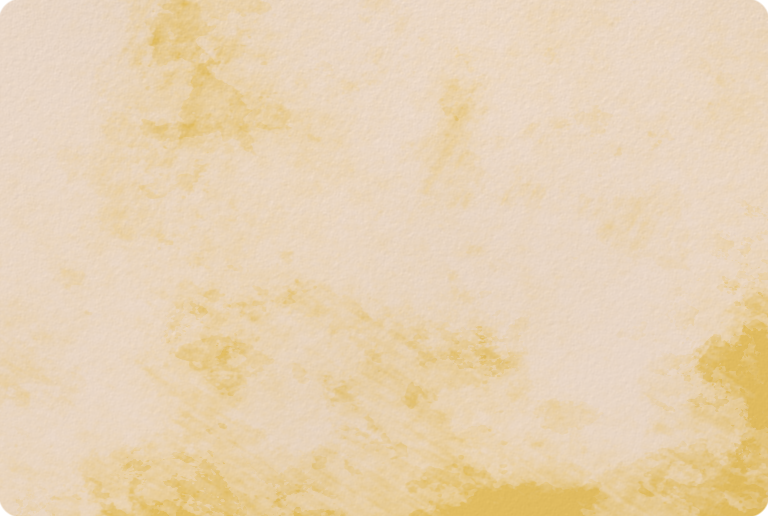
Reproduce this texture procedurally as a WebGL 2 fragment shader.

```glsl
#version 300 es
precision highp float;

uniform vec2 u_resolution;
out vec4 fragColor;

vec3 hash3(vec2 id) {
  vec3 q = fract(id.xyx * vec3(0.1031, 0.1030, 0.0973));
  q += dot(q, q.yxz + 33.33);
  return fract((q.xxy + q.yzz) * q.zyx);
}

// Cellular noise: one soft bump of random sign and strength per cell
float bumps(vec2 p) {
  vec2 cell = floor(p);
  float sum = 0.0;
  for (int y = -1; y <= 1; y++) {
    for (int x = -1; x <= 1; x++) {
      vec2 id = cell + vec2(x, y);
      vec3 rnd = hash3(id);
      vec2 d = p - id - rnd.xy;
      float w = max(0.0, 1.0 - dot(d, d));
      sum += (2.0 * rnd.z - 1.0) * w * w * w;
    }
  }
  return sum;
}

mat2 turn(float angle) {
  float c = cos(angle), s = sin(angle);
  return mat2(c, -s, s, c);
}

float layers(vec2 p, int octaves, float gain) {
  float sum = 0.0, amount = 1.0;
  for (int i = 0; i < octaves; i++) {
    sum += amount * bumps(p);
    p = turn(0.6) * p * 2.03 + 17.3;
    amount *= gain;
  }
  return sum;
}

// Soft elliptical region
float region(vec2 p, vec2 centre, vec2 size) {
  vec2 d = (p - centre) / size;
  return exp(-dot(d, d));
}

// Long narrow brush marks along one direction
float strokes(vec2 p, float angle) {
  return layers(turn(angle) * p * vec2(9.0, 75.0), 2, 0.6);
}

// Where the old paint shows through the wash
float wear(vec2 p) {
  float base = exp(-pow(max(p.y, 0.0) / 0.115, 2.0));
  float sum = base * (1.10 + 0.8 * bumps(p * vec2(5.0, 7.0) + 11.0));
  sum += 1.00 * region(p, vec2(0.38, 0.83), vec2(0.18, 0.22));
  sum += 0.60 * region(p, vec2(0.60, 0.72), vec2(0.11, 0.09));
  sum += 0.85 * region(p, vec2(0.83, 0.27), vec2(0.20, 0.15));
  sum += 1.60 * region(p, vec2(1.48, 0.25), vec2(0.11, 0.17));
  sum += 0.65 * region(p, vec2(0.88, 0.80), vec2(0.06, 0.20));
  sum += 0.60 * region(p, vec2(0.43, 0.32), vec2(0.11, 0.21));
  return sum;
}

// Small loose chips gathered in clusters
float flecks(vec2 p) {
  float cluster = smoothstep(0.0, 0.3, layers(p * 2.6 + 9.0, 2, 0.6));
  return cluster * smoothstep(0.34, 0.48, layers(p * vec2(12.0, 16.0) + 41.0, 5, 0.68));
}

// Side light on the rough plaster
float relief(vec2 p, float scale) {
  vec2 toLight = vec2(-0.25, 0.28);
  return layers(p * scale, 2, 0.8) - layers(p * scale + toLight, 2, 0.8);
}

vec3 paint(float tone) {
  vec3 cream = vec3(0.917, 0.846, 0.785);
  vec3 honey = vec3(0.912, 0.812, 0.640);
  vec3 ochre = vec3(0.880, 0.738, 0.390);
  vec3 light = mix(cream, honey, clamp(tone / 0.36, 0.0, 1.0));
  return mix(light, ochre, clamp((tone - 0.36) / 0.64, 0.0, 1.06));
}

void main() {
  vec2 p = gl_FragCoord.xy / u_resolution.y;
  vec2 size = vec2(u_resolution.x / u_resolution.y, 1.0);
  vec2 warped = p + 0.03 * vec2(bumps(p * 7.0), bumps(p * 7.0 + 23.0));

  // Pale ragged patches and sharper chips of deep paint
  float worn = wear(warped);
  float ragged = layers(p * vec2(4.6, 5.6) + 5.0, 6, 0.68);
  float torn = layers(p * vec2(7.0, 10.0) + 57.0, 5, 0.70);
  float patches = smoothstep(-0.16, 0.16, worn - 0.50 + 0.8 * ragged);
  float chips = smoothstep(-0.10, 0.10, worn - 1.00 + 0.75 * torn);
  float marks = mix(strokes(p, -0.55), strokes(p, 1.05), smoothstep(0.4, 0.6, p.y));

  float depth = -0.36 + 0.95 * worn + 0.55 * patches + 0.70 * chips;
  depth += 0.45 * layers(p * 2.3 + 31.0, 4, 0.6);
  depth += 0.70 * flecks(warped);
  depth += marks * mix(0.12, 0.36, patches);
  depth += 0.32 * layers(p * vec2(30.0, 42.0), 3, 0.8);

  float tone = 0.083 * pow(max(depth + 1.28, 0.0), 2.0);
  vec3 colour = paint(tone);

  // Plaster grain and faint uneven brightness
  colour += (0.010 + 0.006 * p.y) * relief(p, 115.0);
  colour += 0.010 * bumps(p * 3.0 + 70.0);

  // Rounded corners
  float radius = 0.04;
  vec2 inset = min(p, size - p);
  float beyond = length(max(radius - inset, 0.0)) - radius;
  float outside = smoothstep(0.0, 0.0045, beyond);
  fragColor = vec4(mix(colour, vec3(1.0), outside), 1.0);
}
```
